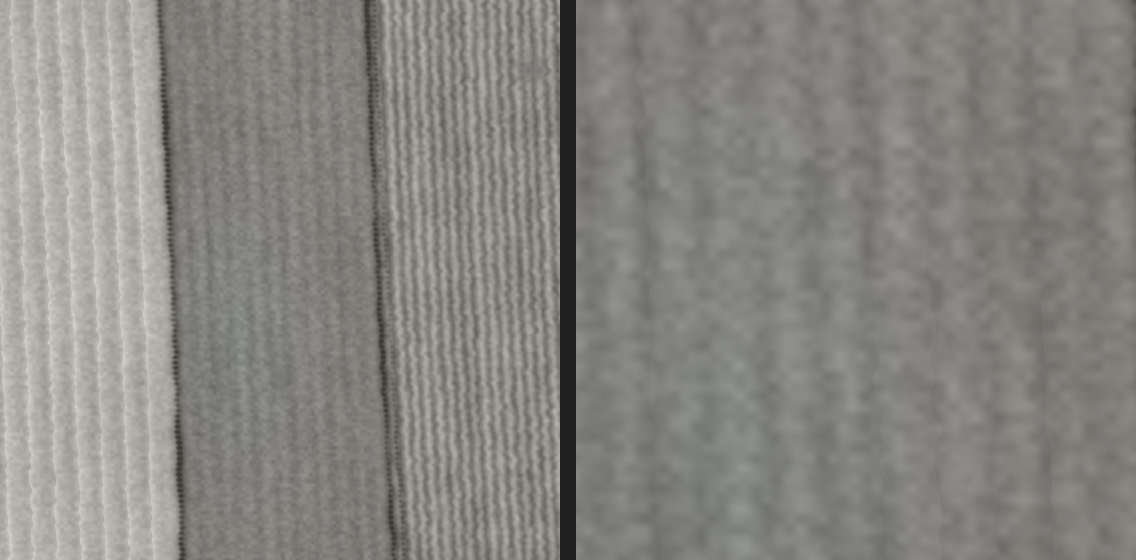
Left: the whole. Right: its middle third, enlarged.
Write a three.js fragment shader that draws this texture.

```glsl
// Three ribbed knit panels side by side, parted by two dark stitched seams that lean right.
// Seams are curves in height; ribs repeat in coordinates measured from them, so they share
// the lean. Hashed value noise adds stitches, streaks, fuzz and wear.
varying vec2 vUv;

const vec3 PALE_GROOVE = vec3(0.605, 0.595, 0.570);
const vec3 PALE_RIDGE = vec3(0.765, 0.755, 0.725);
const vec3 GREY_GROOVE = vec3(0.478, 0.462, 0.448);
const vec3 GREY_RIDGE = vec3(0.545, 0.530, 0.515);
const vec3 DARK_GROOVE = vec3(0.450, 0.442, 0.420);
const vec3 DARK_RIDGE = vec3(0.640, 0.632, 0.605);
const vec3 SEAM_SHADE = vec3(0.225, 0.215, 0.185);
const vec3 SMUDGE = vec3(0.480, 0.465, 0.455);
const float PALE_PERIOD = 0.0428;
const float DARK_PERIOD = 0.0208;
const float GREY_RIBS = 11.0;

float hash(vec2 p) {
  vec3 q = fract(vec3(p.xyx) * 0.1031);
  q += dot(q, q.yzx + 33.33);
  return fract((q.x + q.y) * q.z);
}

float noise(vec2 p) {
  vec2 cell = floor(p), f = fract(p);
  f = f * f * (3.0 - 2.0 * f);
  float low = mix(hash(cell), hash(cell + vec2(1.0, 0.0)), f.x);
  float high = mix(hash(cell + vec2(0.0, 1.0)), hash(cell + 1.0), f.x);
  return mix(low, high, f.y);
}

// Signed noise, -0.5 to 0.5
float vary(vec2 p, vec2 scale) {
  return noise(p * scale + 40.0) - 0.5;
}

// Soft line of a given half width around zero
float band(float d, float halfWidth) {
  return exp(-d * d / (halfWidth * halfWidth));
}

// Lit edge at each whole number, fading rightward into a groove
float steppedRib(float u) {
  float f = fract(u);
  float slope = mix(0.68, 0.24, smoothstep(0.1, 0.85, f));
  float edge = min(f, 1.0 - f);
  return slope + 0.42 * band(edge, 0.15);
}

// Even round rib with its crest at each whole number
float roundRib(float u) {
  return 0.5 + 0.5 * cos(6.28318 * u);
}

// Brightness shift that belongs to one rib
float ribShift(float u, float seed) {
  return hash(vec2(floor(u + 0.5), seed)) - 0.5;
}

vec3 palePanel(float fromSeam, float y, float fuzz) {
  float u = fromSeam / PALE_PERIOD + 1.24 + fuzz * 0.13;
  float ridge = steppedRib(u);
  // The strip next to the seam stays flat
  ridge = mix(ridge, 0.62, smoothstep(0.35, 0.8, u));
  ridge += 0.22 * vary(vec2(fromSeam, y), vec2(60.0, 7.0));
  return mix(PALE_GROOVE, PALE_RIDGE, ridge);
}

vec3 greyPanel(float across, float y, float fuzz) {
  float u = across * GREY_RIBS + 0.45 + fuzz * 0.2;
  float strength = 0.65 + 0.7 * vary(vec2(floor(u + 0.5), y), vec2(1.7, 5.0));
  float ridge = 0.5 + (roundRib(u) - 0.5) * strength + 0.4 * ribShift(u, 3.0);
  ridge += 0.5 * vary(vec2(across, y), vec2(32.0, 9.0));
  vec3 colour = mix(GREY_GROOVE, GREY_RIDGE, ridge);
  float cool = band(across - 0.3, 0.35) * band(y - 0.4, 0.25);
  return colour + cool * vec3(-0.018, 0.006, 0.004);
}

vec3 darkPanel(float fromSeam, float y, float fuzz) {
  float u = fromSeam / DARK_PERIOD - 0.65 + fuzz * 0.28;
  float ridge = roundRib(u) * 0.82 + 0.08 + 0.25 * ribShift(u, 8.0);
  ridge += 0.35 * vary(vec2(fromSeam, y), vec2(70.0, 22.0));
  return mix(DARK_GROOVE, DARK_RIDGE, ridge);
}

// Thread line broken into stitches, with a soft shadow beside it
float seamShade(float d, float y, float width, float seed) {
  float stitch = 0.72 + 0.28 * cos(6.28318 * y * 105.0);
  float wear = 0.8 + 0.7 * vary(vec2(seed, y), vec2(1.0, 14.0));
  float wobble = 0.004 * vary(vec2(seed, y), vec2(1.0, 70.0));
  return (0.8 * band(d + wobble, width) * stitch + 0.38 * band(d + wobble, width * 2.7)) * wear;
}

void main() {
  float x = vUv.x, y = vUv.y, down = 1.0 - y;
  float leftSeam = 0.284 + 0.055 * down - 0.013 * down * down;
  float rightSeam = 0.655 + 0.034 * down + 0.015 * down * down;
  float dl = x - leftSeam, dr = x - rightSeam;
  vec2 cloth = vec2(dl, y);
  float fuzz = vary(cloth, vec2(45.0, 95.0));

  // Panels
  vec3 colour = palePanel(dl, y, fuzz);
  colour = mix(colour, greyPanel(dl / (rightSeam - leftSeam), y, fuzz), smoothstep(-0.005, 0.003, dl + 0.005 * fuzz));
  colour = mix(colour, darkPanel(dr, y, fuzz), smoothstep(-0.002, 0.004, dr));

  // Smudge on the right panel
  vec2 spot = abs(vUv - vec2(0.948, 0.874)) - vec2(0.022, 0.016);
  colour = mix(colour, SMUDGE, 0.8 * (1.0 - smoothstep(-0.01, 0.016, max(spot.x, spot.y) + 0.012 * fuzz)));

  // Stitch grain and broad unevenness
  float grain = vary(cloth, vec2(150.0, 165.0)) + 0.7 * vary(cloth, vec2(85.0, 120.0));
  colour += 0.065 * grain + 0.03 * vary(vUv, vec2(5.0, 4.0));

  // Seams, the right one with a fainter second line
  float shade = seamShade(dl, y, 0.0055, 1.0) + seamShade(dr, y, 0.0042, 5.0);
  shade += 0.5 * seamShade(dr - 0.012 - 0.007 * down, y, 0.0045, 9.0);
  colour = mix(colour, SEAM_SHADE, clamp(shade, 0.0, 0.92));
  gl_FragColor = vec4(colour, 1.0);
}
```
